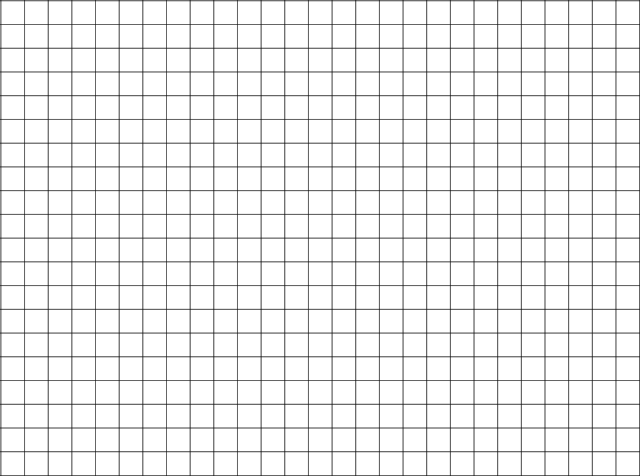
Reproduce this pattern procedurally as a Shadertoy shader.

```glsl
// Plain graph paper: thin near-black rules on white, 27 cells across by 20 down.
// Each axis finds its nearest rule, then box-filters that rule's width over
// the pixel footprint, so hairlines thinner than a pixel fade to soft grey.

const vec2 CELLS = vec2(27.0, 20.0);
const vec2 FIRST_RULE = vec2(0.0014, 0.0011);  // fractions of the canvas
const vec2 LAST_RULE = vec2(0.9994, 0.9984);
const float RULE_WIDTH = 0.0016;               // fraction of canvas height
const float FILTER_PIXELS = 1.2;
const vec3 PAPER = vec3(1.0);
const vec3 INK = vec3(0.05);

// Signed distance to the nearest of count + 1 evenly spaced rules.
float nearestRule(float position, float first, float last, float count) {
    float pitch = (last - first) / count;
    float index = clamp(round((position - first) / pitch), 0.0, count);
    return position - first - index * pitch;
}

// Share of a filter window covered by a rule whose centre is offset away.
float ruleCoverage(float offset, float width, float window) {
    float low = max(offset - 0.5 * window, -0.5 * width);
    float high = min(offset + 0.5 * window, 0.5 * width);
    return max(high - low, 0.0) / window;
}

// Combined ink of the vertical and horizontal rules.
float gridCoverage(vec2 point, vec2 first, vec2 last, vec2 cells, float width, float window) {
    float vertical = ruleCoverage(nearestRule(point.x, first.x, last.x, cells.x), width, window);
    float horizontal = ruleCoverage(nearestRule(point.y, first.y, last.y, cells.y), width, window);
    return 1.0 - (1.0 - vertical) * (1.0 - horizontal);
}

void mainImage(out vec4 fragColor, in vec2 fragCoord) {
    // Canvas height is one unit on both axes.
    vec2 canvas = iResolution.xy / iResolution.y;
    vec2 point = fragCoord / iResolution.y;
    float window = FILTER_PIXELS / iResolution.y;

    float ink = gridCoverage(point, FIRST_RULE * canvas, LAST_RULE * canvas,
                             CELLS, RULE_WIDTH, window);
    fragColor = vec4(mix(PAPER, INK, ink), 1.0);
}
```
